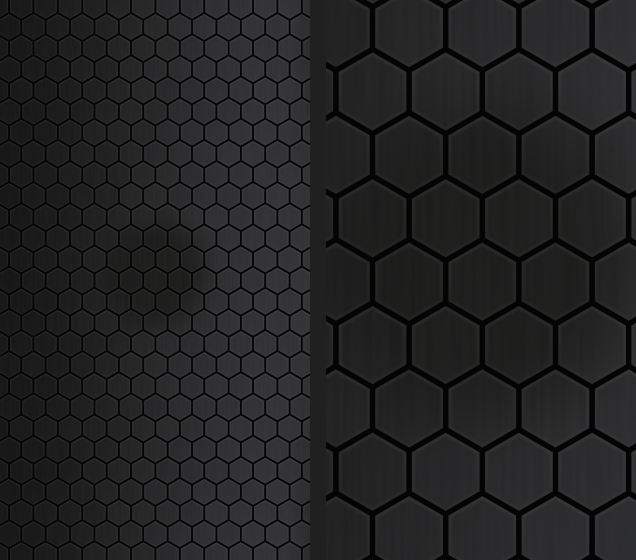
Left, the full canvas; right, a detail of the centre.
Write a WebGL 2 fragment shader that draws this pattern.

```glsl
#version 300 es
precision highp float;
// Dark brushed-metal honeycomb: pointy-top hexagonal tiles parted by black grooves.
// Two interleaved rectangular lattices give the nearest tile; a hexagon distance
// draws groove and bevel, and soft gradients light the sheet from the right.

uniform vec2 u_resolution;
out vec4 fragColor;

// Lengths are in canvas widths, measured from the canvas centre.
const float PITCH = 0.0787;                    // spacing of tiles along a row
const vec2  GRID_SHIFT = vec2(0.0014, -0.0018);
const vec2  SHADE_CENTER = vec2(0.0, 0.02);    // dim spot in the middle
const float SHADE_INNER = 0.10;
const float SHADE_OUTER = 0.23;
const float SHADE_AMOUNT = 0.75;

// Lengths are in tile pitches.
const float GROOVE_HALF = 0.037;
const float RIM_WIDTH = 0.034;
const float SHADOW_WIDTH = 0.07;

const float RIM_LIGHT = 0.055;
const float TILE_VARIATION = 0.008;
const float GRAIN_AMOUNT = 0.014;
const vec2  GRAIN_SCALE = vec2(260.0, 14.0);   // fine across, long down

const vec3 GROOVE_COLOR = vec3(0.016, 0.016, 0.017);
const vec3 TILE_DARK = vec3(0.095, 0.095, 0.096);
const vec3 TILE_LIGHT = vec3(0.203, 0.204, 0.213);
const vec3 SHADE_COLOR = vec3(0.108, 0.106, 0.101);
const vec3 RIM_TINT = vec3(1.0, 0.99, 0.96);

const vec2 LATTICE = vec2(1.0, 1.7320508);
const vec2 SLANT_NORMAL = vec2(0.5, 0.8660254);

float hash(vec2 p) {
    vec3 q = fract(vec3(p.xyx) * 0.1031);
    q += dot(q, q.yzx + 33.33);
    return fract((q.x + q.y) * q.z);
}

float valueNoise(vec2 p) {
    vec2 cell = floor(p);
    vec2 f = fract(p);
    f = f * f * (3.0 - 2.0 * f);
    float low = mix(hash(cell), hash(cell + vec2(1.0, 0.0)), f.x);
    float high = mix(hash(cell + vec2(0.0, 1.0)), hash(cell + 1.0), f.x);
    return mix(low, high, f.y);
}

// Offset from the centre of the nearest tile.
vec2 hexOffset(vec2 p) {
    vec2 a = p - LATTICE * floor(p / LATTICE + 0.5);
    vec2 b = p - LATTICE * (floor(p / LATTICE) + 0.5);
    return dot(a, a) < dot(b, b) ? a : b;
}

// Distance from a point in the tile to its nearest side.
float sideDistance(vec2 offset) {
    vec2 q = abs(offset);
    return 0.5 - max(q.x, dot(q, SLANT_NORMAL));
}

// Sheet lighting: left to right, dim spot, slightly darker far edges.
vec3 sheetColor(vec2 p) {
    vec3 color = mix(TILE_DARK, TILE_LIGHT, smoothstep(-0.55, 0.42, p.x));
    float spot = 1.0 - smoothstep(SHADE_INNER, SHADE_OUTER, length(p - SHADE_CENTER));
    color = mix(color, SHADE_COLOR, spot * SHADE_AMOUNT);
    float edgeFall = smoothstep(0.42, 0.52, p.x) * smoothstep(0.1, 0.9, abs(p.y));
    return color * (1.0 - 0.18 * edgeFall);
}

void main() {
    vec2 p = (gl_FragCoord.xy - 0.5 * u_resolution) / u_resolution.x;
    vec2 hexPoint = (p - GRID_SHIFT) / PITCH;
    vec2 offset = hexOffset(hexPoint);
    vec2 tileId = floor((hexPoint - offset) * 2.0 / LATTICE + 0.5);
    float inset = sideDistance(offset) - GROOVE_HALF;
    float pixel = 1.0 / (u_resolution.x * PITCH);

    // Tile face with brushed grain and a small change from tile to tile
    vec3 tile = sheetColor(p);
    tile += (valueNoise((p + 2.0) * GRAIN_SCALE) - 0.5) * GRAIN_AMOUNT;
    tile += (hash(tileId + 100.0) - 0.5) * TILE_VARIATION;
    tile *= 1.0 - 0.04 * offset.y;

    // Bevel: thin bright rim, strongest along the upper sides
    float rim = 1.0 - smoothstep(0.0, RIM_WIDTH + pixel, abs(inset - 0.5 * RIM_WIDTH));
    float facing = 0.6 + 0.4 * smoothstep(-0.4, 0.4, offset.y);
    tile += RIM_TINT * RIM_LIGHT * rim * facing;
    tile *= mix(0.9, 1.0, smoothstep(0.0, SHADOW_WIDTH, inset));

    // Groove
    float face = smoothstep(-0.6 * pixel, 0.6 * pixel, inset);
    fragColor = vec4(mix(GROOVE_COLOR, tile, face), 1.0);
}
```
